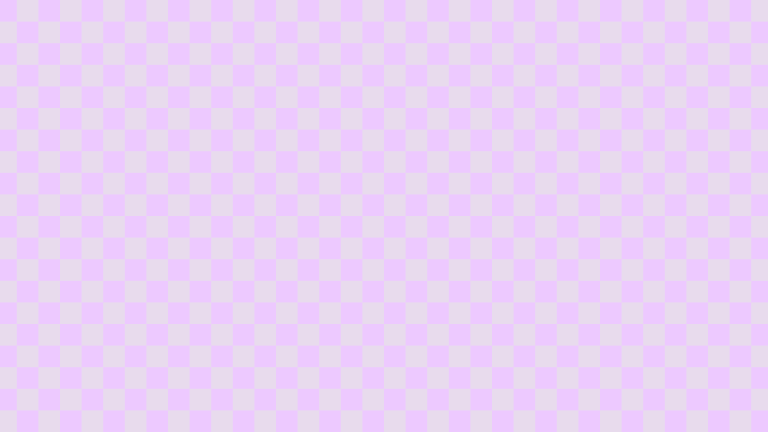
This pattern is drawn by a Shadertoy shader. Its source:

```glsl
const float ROWS = 20.0;
const vec3 LILAC = vec3(0.93, 0.79, 1.00);
const vec3 PALE_GREY = vec3(0.91, 0.86, 0.93);

// Square wave: +1 on even cells, -1 on odd cells, with edges one pixel wide
vec2 squareWave(vec2 p, float pixel) {
    vec2 toEdge = 0.5 - abs(fract(p) - 0.5);
    vec2 parity = 1.0 - 2.0 * mod(floor(p), 2.0);
    return parity * clamp(2.0 * toEdge / pixel, 0.0, 1.0);
}

// Coverage of the odd squares of a checkerboard
float checker(vec2 p, float pixel) {
    vec2 wave = squareWave(p, pixel);
    return 0.5 - 0.5 * wave.x * wave.y;
}

void mainImage(out vec4 fragColor, in vec2 fragCoord) {
    // One unit per cell, measured from the canvas centre
    float pixel = ROWS / iResolution.y;
    vec2 cell = (fragCoord - 0.5 * iResolution.xy) * pixel;

    vec3 color = mix(PALE_GREY, LILAC, checker(cell, pixel));
    fragColor = vec4(color, 1.0);
}
```
